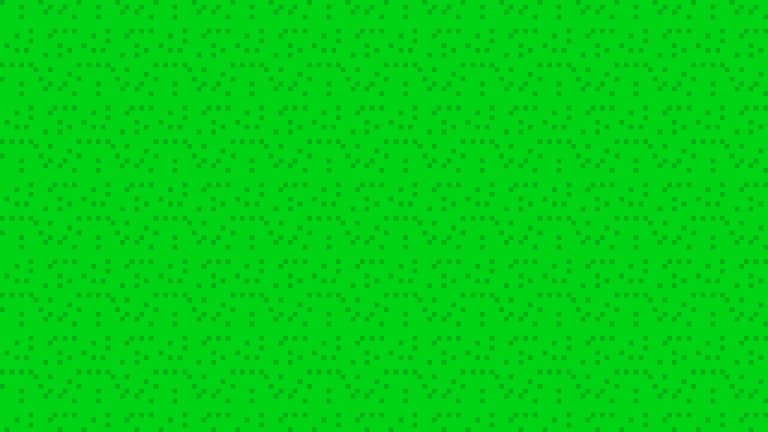
A Shadertoy shader for this pattern:

```glsl
// Green ground sprinkled with small dark squares on a fine grid.
// A 16 x 16 cell tile repeats; a cell is filled where its hash beats those
// of the cells around it, which spreads the squares evenly yet irregularly.

#define CELLS_ACROSS 160.0   // grid cells over the canvas width
#define TILE 16              // cells per side of the repeating tile
#define CORNER_WEIGHT 0.95   // lower lets more squares meet at corners
#define FILTER 0.9           // edge smoothing width in pixels
#define SAMPLES 4            // smoothing samples per axis
#define SEED 11u
#define GROUND vec3(0.0, 0.83, 0.08)
#define SQUARE vec3(0.0, 0.69, 0.07)

// Integer hash of a cell, wrapped so that the tile repeats.
float cellHash(ivec2 cell) {
    uvec2 c = uvec2((cell + TILE) % TILE);
    uint n = c.x + c.y * uint(TILE) + SEED * 1973u;
    n = n * 747796405u + 2891336453u;
    n = ((n >> ((n >> 28u) + 4u)) ^ n) * 277803737u;
    n = (n >> 22u) ^ n;
    return float(n >> 8u) / 16777216.0;
}

// 1 where the cell beats its side neighbours and, nearly, its corner ones.
float filled(ivec2 cell) {
    float rival = 0.0;
    for (int y = -1; y <= 1; y++) {
        for (int x = -1; x <= 1; x++) {
            if (x == 0 && y == 0) continue;
            float weight = x * y == 0 ? 1.0 : CORNER_WEIGHT;
            rival = max(rival, weight * cellHash(cell + ivec2(x, y)));
        }
    }
    return cellHash(cell) > rival ? 1.0 : 0.0;
}

void mainImage(out vec4 fragColor, in vec2 fragCoord) {
    float cellsPerPixel = CELLS_ACROSS / iResolution.x;

    // Average a small grid of samples to smooth the edges.
    float coverage = 0.0;
    for (int j = 0; j < SAMPLES; j++) {
        for (int i = 0; i < SAMPLES; i++) {
            vec2 offset = (vec2(i, j) + 0.5) / float(SAMPLES) - 0.5;
            vec2 p = (fragCoord + FILTER * offset) * cellsPerPixel;
            coverage += filled(ivec2(floor(p)));
        }
    }
    coverage /= float(SAMPLES * SAMPLES);
    fragColor = vec4(mix(GROUND, SQUARE, coverage), 1.0);
}
```
